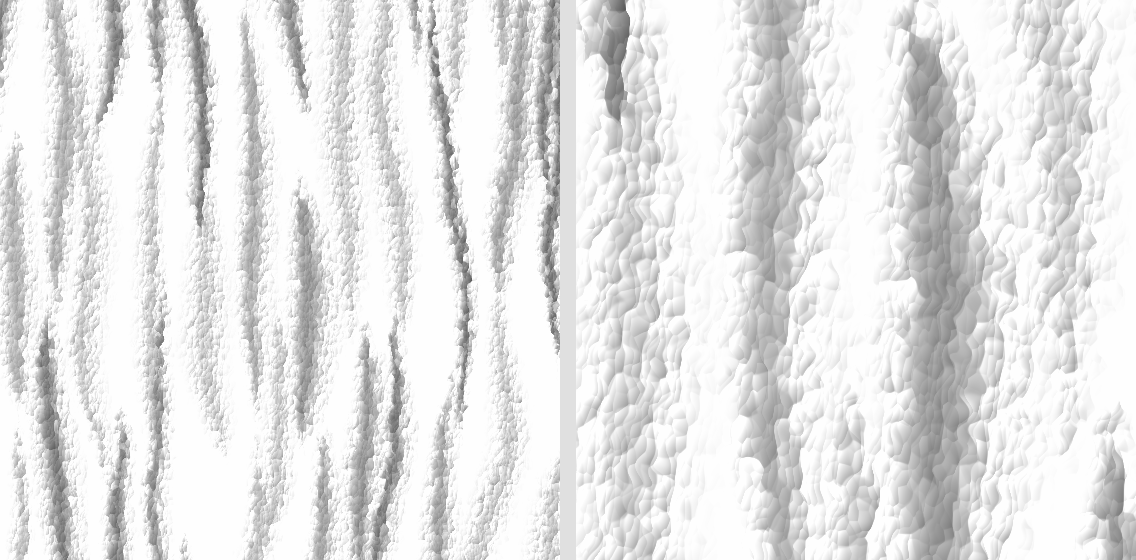
Left: the whole. Right: its middle third, enlarged.
A Shadertoy shader for this texture:

```glsl
vec3 hash3(vec2 p) {
    vec3 q = fract(p.xyx * vec3(0.1031, 0.1030, 0.0973));
    q += dot(q, q.yxz + 33.33);
    return fract((q.xxy + q.yzz) * q.zyx);
}

float noise(vec2 p) {
    vec2 cell = floor(p), f = fract(p);
    f = f * f * (3.0 - 2.0 * f);
    float low = mix(hash3(cell).x, hash3(cell + vec2(1, 0)).x, f.x);
    float high = mix(hash3(cell + vec2(0, 1)).x, hash3(cell + vec2(1, 1)).x, f.x);
    return mix(low, high, f.y);
}

// Crisp cells: xy = offset from the cell centre, zw = random pair per cell
vec4 facets(vec2 p) {
    vec2 base = floor(p);
    vec4 sum = vec4(0.0);
    float total = 0.0;
    for (int j = -1; j <= 1; j++)
    for (int i = -1; i <= 1; i++) {
        vec2 cell = base + vec2(i, j);
        vec3 rnd = hash3(cell);
        vec2 offset = p - cell - 0.05 - 0.9 * rnd.xy;
        float weight = exp(-26.0 * dot(offset, offset)) + 1e-12;
        sum += weight * vec4(offset, rnd.z - 0.5, fract(rnd.z * 17.0) - 0.5);
        total += weight;
    }
    return sum / total;
}

// Darkness of the long upright furrows: smooth dark core in a pale halo
float furrows(vec2 p) {
    const float spacing = 0.088, rowHeight = 0.54;
    p.x += 0.05 * noise(p * vec2(3.0, 2.7));
    float column = floor(p.x / spacing);
    float depth = 0.0;
    for (int i = -2; i <= 2; i++) {
        float c = column + float(i);
        float phase = hash3(vec2(c, 91.0)).x;
        float row = floor(p.y / rowHeight + phase);
        for (int j = -1; j <= 1; j++) {
            vec2 id = vec2(c, row + float(j));
            vec3 place = hash3(id + 7.0);
            vec3 form = hash3(id + 53.0);

            float middle = (id.y + 0.25 + 0.5 * place.y - phase) * rowHeight;
            float t = (p.y - middle) / (rowHeight * mix(0.45, 0.9, place.z));
            float taper = max(1.0 - t * t, 0.0);

            float wave = 0.055 * (noise(vec2(p.y * 4.5 + 20.0 * form.x, c * 5.0 + id.y)) - 0.5);
            float x = p.x - (c + 0.2 + 0.6 * place.x) * spacing - wave;
            float lean = 1.0 + 0.7 * (form.z - 0.5) * clamp(x * 300.0, -1.0, 1.0);
            float width = mix(0.027, 0.054, form.x) * pow(taper, 0.8) * lean + 0.0001;

            float slope = max(1.0 - abs(x) / width, 0.0);
            float strength = mix(0.2, 0.58, form.y) * smoothstep(0.0, 0.5, taper);
            depth = max(depth, strength * (0.42 * slope + 0.58 * smoothstep(0.4, 1.0, slope)));
        }
    }
    return depth;
}

void mainImage(out vec4 fragColor, in vec2 fragCoord) {
    vec2 p = fragCoord / iResolution.y;

    // Upright scales in two sizes
    vec2 coarseScale = vec2(112.0, 60.0), fineScale = vec2(200.0, 110.0);
    vec2 ragged = p + 0.006 * vec2(noise(p * 90.0), noise(p * 90.0 + 40.0));
    vec4 coarse = facets(ragged * coarseScale);
    vec4 fine = facets(ragged * fineScale + 30.0);

    // Each scale takes its tone from near its own centre
    vec2 q = p - 0.5 * coarse.xy / coarseScale - 0.3 * fine.xy / fineScale;
    q += vec2(0.009, 0.025) * coarse.zw + vec2(0.004, 0.01) * fine.zw;
    q.x += 0.006 * (noise(p * vec2(45.0, 28.0)) - 0.5);
    float depth = furrows(q);

    // Relief lit from the upper left: bright tops and thin dark rims in the halo
    vec2 light = vec2(-0.75, 0.65);
    float relief = 0.27 * dot(coarse.xy, light) + 0.17 * dot(fine.xy, light);
    relief += 0.045 + 0.06 * coarse.w + 0.04 * fine.w;
    relief *= smoothstep(0.0, 0.08, depth) * (1.0 - 0.6 * smoothstep(0.12, 0.3, depth));
    float tone = 1.0 - depth + relief;

    fragColor = vec4(vec3(clamp(tone, 0.35, 0.995)), 1.0);
}
```
